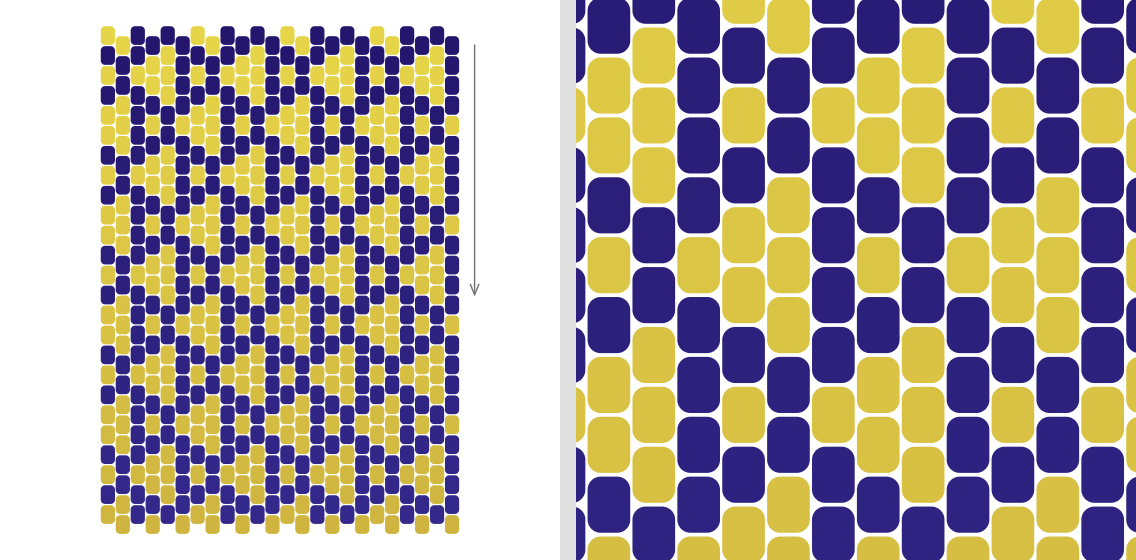
Left, the full canvas; right, a detail of the centre.
Give the GLSL for this pattern, as a Shadertoy shader.

```glsl
// A flat beadwork chart: staggered columns of rounded beads on white, with a
// two-colour lattice repeating every 6 columns and 5 rows, and a down arrow.
// Each pixel finds its nearest bead; a periodic distance picks the colour.

const vec2  GRID       = vec2(24.0, 25.0);       // columns, beads per column
const vec2  FIRST_BEAD = vec2(0.1926, 0.0635);   // centre, from the top left
const vec2  PITCH      = vec2(0.02672, 0.03564);
const vec2  BEAD_HALF  = vec2(0.0127, 0.0167);
const float BEAD_ROUND = 0.0078;

const float MOTIF_ROWS = 5.0;
const float MOTIF_MID  = 2.0;
// Distance band, in rows, that is blue in each of the motif's three columns
const vec3  BLUE_FROM  = vec3(0.75, 0.0, 0.75);
const vec3  BLUE_TO    = vec3(1.25, 0.75, 3.0);

const vec3  PAPER         = vec3(1.0);
const vec3  YELLOW_TOP    = vec3(0.905, 0.835, 0.285);
const vec3  YELLOW_BOTTOM = vec3(0.810, 0.705, 0.250);
const vec3  BLUE_TOP      = vec3(0.140, 0.085, 0.425);
const vec3  BLUE_BOTTOM   = vec3(0.205, 0.165, 0.550);

const vec3  ARROW_COLOUR = vec3(0.46);
const vec2  ARROW_TAIL   = vec2(0.8475, 0.0805);
const vec2  ARROW_TIP    = vec2(0.8475, 0.5265);
const vec2  ARROW_BARB   = vec2(0.0075, 0.0185);
const float ARROW_HALF   = 0.0013;

float roundedBox(vec2 p, vec2 halfSize, float radius) {
    vec2 q = abs(p) - halfSize + radius;
    return length(max(q, 0.0)) + min(max(q.x, q.y), 0.0) - radius;
}

float segment(vec2 p, vec2 a, vec2 b) {
    vec2 ab = b - a;
    return length(p - a - ab * clamp(dot(p - a, ab) / dot(ab, ab), 0.0, 1.0));
}

float coverage(float dist, float pixel) {
    return clamp(0.5 - dist / pixel, 0.0, 1.0);
}

// The three-column motif recurs half a period lower in the next three columns
bool isBlue(float column, float height) {
    float odd = mod(floor(column / 3.0), 2.0);
    float halfRows = 0.5 * MOTIF_ROWS;
    float fromMid = height - MOTIF_MID - halfRows * odd;
    float d = abs(mod(fromMid + halfRows, MOTIF_ROWS) - halfRows);
    int k = int(mod(column, 3.0) + 0.5);
    return d > BLUE_FROM[k] - 0.01 && d < BLUE_TO[k];
}

void mainImage(out vec4 fragColor, in vec2 fragCoord) {
    // Square canvas centred in the view, y pointing down
    float side = min(iResolution.x, iResolution.y);
    float pixel = 1.0 / side;
    vec2 p = (fragCoord - 0.5 * iResolution.xy) / side + 0.5;
    p.y = 1.0 - p.y;

    // Nearest bead; odd columns sit half a bead lower
    vec2 g = (p - FIRST_BEAD) / PITCH;
    float column = clamp(floor(g.x + 0.5), 0.0, GRID.x - 1.0);
    float stagger = 0.5 * mod(column, 2.0);
    float row = clamp(floor(g.y - stagger + 0.5), 0.0, GRID.y - 1.0);
    float height = row + stagger;
    vec2 centre = FIRST_BEAD + PITCH * vec2(column, height);

    // Bead colours drift from top to bottom
    float fade = height / GRID.y;
    vec3 yellow = mix(YELLOW_TOP, YELLOW_BOTTOM, fade);
    vec3 blue = mix(BLUE_TOP, BLUE_BOTTOM, fade);
    vec3 bead = isBlue(column, height) ? blue : yellow;
    float beadDist = roundedBox(p - centre, BEAD_HALF, BEAD_ROUND);
    vec3 colour = mix(PAPER, bead, coverage(beadDist, pixel));

    // Arrow: shaft plus a mirrored barb
    vec2 fromTip = vec2(abs(p.x - ARROW_TIP.x), p.y - ARROW_TIP.y);
    float arrow = min(segment(p, ARROW_TAIL, ARROW_TIP),
                      segment(fromTip, vec2(0.0), vec2(ARROW_BARB.x, -ARROW_BARB.y)));
    colour = mix(colour, ARROW_COLOUR, coverage(arrow - ARROW_HALF, pixel));

    fragColor = vec4(colour, 1.0);
}
```
